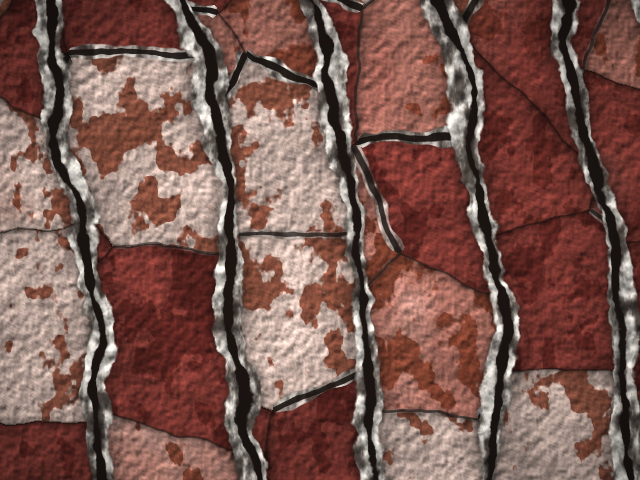
Write a WebGL 2 fragment shader that draws this texture.

```glsl
#version 300 es
precision highp float;
// Flaking pine bark: slanted furrows with ragged grey rims split the surface
// into columns, and each column is broken into blocky plates by a Voronoi
// pattern. Rust blotches, grain relief and a vignette finish the surface.
uniform vec2 u_resolution;
out vec4 fragColor;

const vec3 RED = vec3(0.45, 0.205, 0.18);
const vec3 ROSE = vec3(0.63, 0.41, 0.36);
const vec3 PALE = vec3(0.74, 0.65, 0.61);
const vec3 RUST = vec3(0.43, 0.20, 0.13);
const vec3 RIM_DARK = vec3(0.29, 0.26, 0.24);
const vec3 RIM_LIGHT = vec3(0.84, 0.82, 0.79);
const vec3 GAP = vec3(0.10, 0.075, 0.065);

float hash(vec2 p) {
  return fract(sin(dot(p, vec2(127.1, 311.7))) * 43758.5453);
}

float noise(vec2 p) {
  vec2 i = floor(p), f = fract(p);
  f = f * f * (3.0 - 2.0 * f);
  return mix(mix(hash(i), hash(i + vec2(1, 0)), f.x),
             mix(hash(i + vec2(0, 1)), hash(i + vec2(1, 1)), f.x), f.y);
}

float fbm(vec2 p, int octaves) {
  float sum = 0.0, amp = 0.5, total = 0.0;
  for (int i = 0; i < octaves; i++) {
    sum += amp * noise(p);
    total += amp;
    amp *= 0.5;
    p = p * 2.03 + 17.3;
  }
  return sum / total;
}

// Nearest furrow: signed distance, furrow index, column index.
vec3 furrow(vec2 p) {
  vec3 best = vec3(9.0, 0.0, 0.0);
  for (int i = 0; i < 7; i++) {
    float id = float(i);
    float x = -0.12 + 0.25 * id + (0.10 + 0.02 * id) * (1.0 - p.y);
    x += 0.11 * (noise(vec2(p.y * 2.6, id * 7.3 + 1.5)) - 0.5);
    x += 0.03 * (noise(vec2(p.y * 10.0, id * 3.7 + 40.5)) - 0.5);
    float d = p.x - x;
    if (abs(d) < abs(best.x)) best.xy = vec2(d, id);
    best.z += step(0.0, d);
  }
  return best;
}

// Voronoi plate: seam distance, plate hash, seam hash, seam normal y.
vec4 plateCell(vec2 q) {
  vec2 cell = floor(q), near1 = vec2(9), near2 = vec2(9), id1 = cell, id2 = cell;
  for (int y = -1; y <= 1; y++)
    for (int x = -1; x <= 1; x++) {
      vec2 id = cell + vec2(x, y);
      vec2 r = id + 0.5 + 0.8 * (vec2(hash(id), hash(id + 57.0)) - 0.5) - q;
      if (dot(r, r) < dot(near1, near1)) {
        near2 = near1; id2 = id1;
        near1 = r; id1 = id;
      } else if (dot(r, r) < dot(near2, near2)) {
        near2 = r; id2 = id;
      }
    }
  vec2 n = normalize(near2 - near1);
  return vec4(dot(0.5 * (near1 + near2), n), hash(id1 + 9.0), hash(id1 + id2), n.y);
}

float relief(vec2 p, float size) {
  return fbm(p * size, 3) - fbm(p * size + vec2(-0.35, 0.45), 3);
}

// Plate colour from its peeling depth t, with blotches on top.
vec3 plateColor(vec2 p, float t) {
  vec3 base = mix(RED, ROSE, smoothstep(0.32, 0.46, t));
  base = mix(base, PALE, smoothstep(0.58, 0.74, t));
  base *= 0.78 + 0.44 * fbm(p * 13.0 + 5.0, 4);
  float field = fbm(p * vec2(25.0, 19.0) + t * 3.0, 4) + 0.3 * (noise(p * 5.0) - 0.5);
  float spot = smoothstep(0.55, 0.62, field);
  vec3 stain = mix(base * vec3(0.70, 0.60, 0.60), RUST, smoothstep(0.25, 0.5, t));
  return mix(base, stain, 0.8 * spot) * (1.0 + 0.9 * relief(p, 75.0));
}

vec3 rimColor(vec2 p) {
  float ragged = fbm(p * vec2(48.0, 25.0), 4);
  vec3 c = mix(RIM_DARK, RIM_LIGHT, smoothstep(0.28, 0.66, ragged));
  return c * (1.0 + 1.1 * relief(p, 48.0));
}

void main() {
  vec2 p = gl_FragCoord.xy / u_resolution.y;
  vec2 w = p + 0.035 * (vec2(fbm(p * 9.0, 4), fbm(p * 9.0 + 31.0, 4)) - 0.5);

  // Plates and the seams between them
  vec3 f = furrow(w);
  vec4 cell = plateCell(w * vec2(2.6, 3.2) + f.z * vec2(7.3, 3.7));
  float seam = cell.x / 3.0;
  vec3 color = plateColor(p, cell.y + 0.22 * (fbm(p * 5.0, 3) - 0.5));
  float open = smoothstep(0.4, 0.9, cell.z);
  float lip = open * (0.004 + 0.016 * noise(p * 28.0));
  color *= 1.0 - (0.2 + 0.3 * step(0.0, cell.w)) * exp(-seam / 0.010);
  vec3 rim = rimColor(p);
  color = mix(color, rim, open * (1.0 - smoothstep(lip, lip + 0.004, seam)));
  float gap = 0.0006 + 0.0045 * open;
  color = mix(color, GAP, (0.45 + 0.5 * open) * (1.0 - smoothstep(gap, gap + 0.003, seam)));

  // Furrows: shaded plate edge, ragged rim, dark core
  float rough = fbm(p * 32.0 + 8.0, 4) - 0.5;
  float width = 0.010 + 0.030 * noise(vec2(p.y * 5.0, f.y * 9.0 + 0.5));
  float side = abs(f.x) + 0.024 * rough - width;
  color *= 1.0 - 0.45 * exp(-max(side, 0.0) / 0.012);
  color = mix(color, rim, 1.0 - smoothstep(-0.002, 0.004, side));
  float shift = 1.3 * width * (noise(vec2(p.y * 6.0, f.y * 5.0 + 2.5)) - 0.5);
  float core = abs(f.x - shift) + 0.016 * rough;
  float coreWidth = 0.002 + 0.008 * noise(vec2(p.y * 9.0, f.y * 4.0 + 7.5));
  color *= mix(0.55, 1.0, smoothstep(0.0, 0.018, core));
  color = mix(color, GAP, 1.0 - smoothstep(coreWidth, coreWidth + 0.004, core));

  // Vignette
  vec2 v = gl_FragCoord.xy / u_resolution - 0.5;
  color *= 1.06 - 0.95 * pow(dot(v, v), 1.3);
  fragColor = vec4(clamp(color, 0.0, 1.0), 1.0);
}
```
